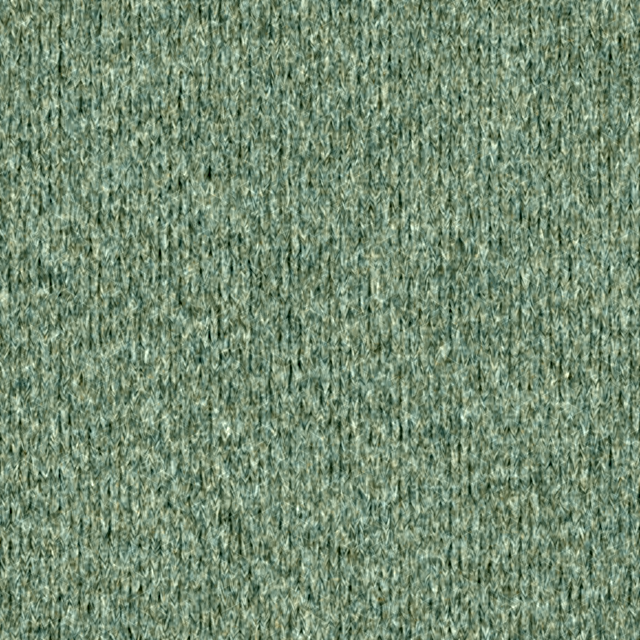
Reproduce this texture procedurally as a Shadertoy shader.

```glsl
// Heathered green wool in stocking stitch, with mixed teal and straw fibres.

const vec3  WOOL_GREEN  = vec3(0.457, 0.547, 0.447);
const vec3  STRAW_SHIFT = vec3(0.042, 0.004, -0.034); // the reverse shifts to teal
const vec2  STITCHES    = vec2(64.0, 76.0);           // wales and courses per canvas
const float LEG_SLOPE   = 1.25;                       // rise of a leg, in courses
const float COURSE_DEPTH = 0.09;
const float SEAM_DEPTH   = 0.32;
const float GROOVE_DEPTH = 0.05;
const float LEG_VARIETY  = 0.13;
const float STRAND_CONTRAST = 0.36;
const float FUZZ_CONTRAST   = 0.32;
const float STRAY_LIGHT     = 0.11;
const float MOTTLE          = 0.035;
const float PI = 3.14159;

float hash(vec2 p) {
    return fract(sin(dot(p, vec2(127.1, 311.7))) * 43758.55);
}

float noise(vec2 p) {
    vec2 cell = floor(p);
    vec2 f = fract(p);
    f = f * f * (3.0 - 2.0 * f);
    float low  = mix(hash(cell), hash(cell + vec2(1.0, 0.0)), f.x);
    float high = mix(hash(cell + vec2(0.0, 1.0)), hash(cell + 1.0), f.x);
    return mix(low, high, f.y);
}

// Noise centred on zero
float vary(vec2 p) {
    return noise(p) - 0.5;
}

// Fine loose hairs lying in several directions
float strayHairs(vec2 uv) {
    float light = 0.0;
    for (int i = 0; i < 3; i++) {
        float angle = 0.5 + float(i) * 1.05;
        vec2 along = vec2(cos(angle), sin(angle));
        vec2 q = vec2(dot(uv, along), dot(uv, vec2(-along.y, along.x)));
        float hair = noise(q * vec2(85.0, 280.0) + float(i) * 37.0);
        light += smoothstep(0.68, 0.95, hair) - 0.08;
    }
    return light;
}

vec3 knit(vec2 uv) {
    // Uneven stitches, each wale mirrored into two slanting legs
    vec2 p = uv * STITCHES;
    vec2 wobble = vec2(vary(p * 0.6 + 11.0), vary(p * 0.7 + 53.0));
    p += wobble * vec2(0.3, 0.9);
    float across = abs(fract(p.x) - 0.5) * 2.0;
    float course = p.y - LEG_SLOPE * across;
    vec2 leg = floor(vec2(p.x * 2.0, course));

    // Rounded yarn with broken dark seams between the wales
    float yarn = sin(PI * fract(course));
    float seam = smoothstep(0.5, 1.0, across) * noise(p * vec2(1.0, 0.8) + 7.0) * 1.1;
    float groove = 1.0 - smoothstep(0.0, 0.35, across);
    float tone = COURSE_DEPTH * (yarn - 0.64)
               - SEAM_DEPTH * (seam - 0.14)
               - GROOVE_DEPTH * (groove - 0.175);

    // Strands along the legs, fuzz, loose hairs and broad mottling
    tone += LEG_VARIETY * (hash(leg + 3.0) - 0.5);
    tone += STRAND_CONTRAST * vary(vec2(p.x * 3.2, course * 2.0) + 19.0);
    tone += FUZZ_CONTRAST * vary(uv * vec2(290.0, 230.0) + 5.0);
    tone += STRAY_LIGHT * strayHairs(uv);
    tone += MOTTLE * (vary(uv * 9.0) + vary(uv * 27.0 + 4.0));

    // Blend of dyed fibres, with the darker ones leaning to teal
    float straw = vary(uv * vec2(110.0, 80.0) + 31.0) * 1.4
                + vary(uv * vec2(230.0, 160.0) + 71.0) * 1.2
                + vary(uv * 22.0 + 13.0) * 0.3
                + tone * 0.5;
    float gold = smoothstep(0.86, 0.98, noise(uv * vec2(125.0, 95.0) + 91.0));
    return WOOL_GREEN + tone + STRAW_SHIFT * (straw + gold * 1.2);
}

void mainImage(out vec4 fragColor, in vec2 fragCoord) {
    // Four samples per pixel smooth the fibre edges
    vec3 color = vec3(0.0);
    for (int i = 0; i < 4; i++) {
        vec2 offset = vec2(float(i % 2), float(i / 2)) * 0.5 - 0.25;
        color += knit((fragCoord + offset) / iResolution.y);
    }
    fragColor = vec4(clamp(color * 0.25, 0.0, 1.0), 1.0);
}
```
